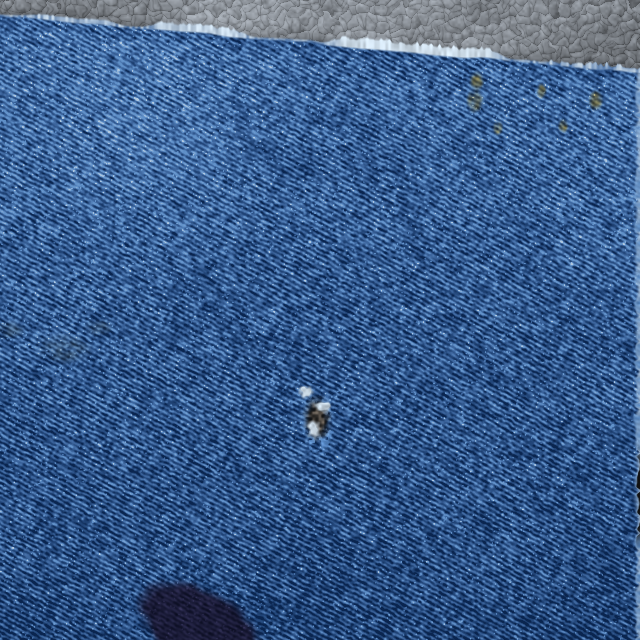
Reproduce this texture procedurally as a WebGL 2 fragment shader.

```glsl
#version 300 es
precision highp float;
// Worn blue denim on grey grained leather, with a frayed hem, stains and a
// small hole. The twill is a rotated wave broken up by short noise; the
// leather is a cellular pattern lit from above.

#define TWILL_ANGLE 0.50
#define TWILL_COUNT 138.0
#define TWILL_DEPTH 0.22
#define SLUB_DEPTH 0.42
#define GRAIN_DEPTH 0.46
#define FLECK_DEPTH 0.40
#define LEATHER_SCALE 72.0
#define SIDE_EDGE 0.995

uniform vec2 u_resolution;
out vec4 fragColor;

const vec3 NAVY = vec3(0.04, 0.145, 0.31);
const vec3 INDIGO = vec3(0.13, 0.27, 0.47);
const vec3 DENIM = vec3(0.24, 0.40, 0.62);
const vec3 FADED = vec3(0.38, 0.57, 0.79);
const vec3 COTTON = vec3(0.80, 0.86, 0.91);

// Stains: centre and radius
const vec3 RUST[6] = vec3[6](vec3(0.745, 0.873, 0.011), vec3(0.742, 0.842, 0.013),
  vec3(0.931, 0.843, 0.011), vec3(0.846, 0.858, 0.008), vec3(0.778, 0.8, 0.008), vec3(0.88, 0.803, 0.008));
const vec3 DIRT[3] = vec3[3](vec3(0.1, 0.455, 0.03), vec3(0.013, 0.485, 0.018), vec3(0.154, 0.488, 0.016));

vec2 hash2(vec2 p) {
  vec3 q = fract(p.xyx * vec3(0.1031, 0.1030, 0.0973));
  q += dot(q, q.yzx + 33.33);
  return fract((q.xx + q.yz) * q.zy);
}

float noise(vec2 p) {
  vec2 i = floor(p), f = fract(p);
  f = f * f * (3.0 - 2.0 * f);
  float low = mix(hash2(i).x, hash2(i + vec2(1, 0)).x, f.x);
  float high = mix(hash2(i + vec2(0, 1)).x, hash2(i + vec2(1, 1)).x, f.x);
  return mix(low, high, f.y);
}

float bump(float x, float from, float to) {
  return smoothstep(from, from + 0.04, x) * (1.0 - smoothstep(to - 0.04, to, x));
}

// Soft blob: 1 inside, 0 outside
float blob(vec2 p, vec2 centre, vec2 radius) {
  return 1.0 - smoothstep(0.4, 1.2, length((p - centre) / radius));
}

// Sparse round flecks in a share of the cells
float flecks(vec2 p, float share) {
  vec2 cell = floor(p);
  float d = length(fract(p) - 0.3 - 0.4 * hash2(cell + 7.0));
  return step(1.0 - share, hash2(cell + 53.0).y) * (1.0 - smoothstep(0.12, 0.32, d));
}

vec3 leather(vec2 uv) {
  vec2 p = uv * LEATHER_SCALE + 1.1 * vec2(noise(uv * 75.0), noise(uv * 75.0 + 19.0));
  vec2 toCentre = vec2(0);
  float nearest = 9.0, second = 9.0;
  for (int i = 0; i < 9; i++) {
    vec2 c = floor(p) + vec2(i % 3 - 1, i / 3 - 1);
    vec2 r = p - c - hash2(c);
    float d = length(r);
    second = min(second, max(nearest, d));
    if (d < nearest) { nearest = d; toCentre = r; }
  }
  float light = 0.52 + 0.1 * exp(-pow((uv.x - 0.45) / 0.28, 2.0));
  light += 0.13 * dot(toCentre, vec2(-0.4, 0.9)) - 0.09 * (1.0 - smoothstep(0.0, 0.35, second - nearest));
  light += 0.1 * (noise(uv * 230.0) + noise(uv * 12.0) - 1.0);
  return light * vec3(0.96, 1.0, 1.05);
}

vec3 dye(float tone) {
  vec3 c = mix(NAVY, INDIGO, smoothstep(0.10, 0.38, tone));
  c = mix(c, DENIM, smoothstep(0.36, 0.62, tone));
  c = mix(c, FADED, smoothstep(0.60, 0.88, tone));
  return mix(c, COTTON, 0.75 * smoothstep(0.90, 1.25, tone));
}

vec3 denim(vec2 uv, float hem) {
  // Axes along and across the ribs
  vec2 along = vec2(cos(TWILL_ANGLE), -sin(TWILL_ANGLE));
  vec2 bent = uv + 0.006 * noise(uv * 3.0);
  vec2 t = vec2(dot(bent, along), dot(bent, vec2(-along.y, along.x)));

  // Broad light: paler at the top, deeper in the middle and at the foot
  vec2 mid = uv - vec2(0.47, 0.55), lit = uv - vec2(0.16, 0.8);
  float tone = 0.49 + 0.26 * (uv.y - 0.45) - 0.07 * exp(-dot(mid, mid) / 0.025);
  tone += 0.06 * exp(-dot(lit, lit) / 0.05) + 0.1 * (noise(uv * vec2(4, 8)) - 0.5);
  tone -= 0.12 * (1.0 - smoothstep(0.0, 0.03, hem - uv.y));

  // Ribs, slubs, grain and flecks
  float phase = TWILL_COUNT * t.y + 0.3 * noise(t * vec2(110, 60));
  tone += TWILL_DEPTH * (0.7 + 0.6 * noise(t * 35.0)) * sin(6.2832 * phase);
  tone += SLUB_DEPTH * (noise(t * vec2(125, 170) + 40.0) - 0.5);
  tone += GRAIN_DEPTH * (noise(t * vec2(250, 310) + 9.0) - 0.5);
  tone += FLECK_DEPTH * (flecks(t * 170.0, 0.16) + 0.7 * flecks(t * 90.0, 0.03));
  vec3 c = dye(tone);

  // Stains keep the weave visible
  float rough = 0.3 + 0.9 * noise(uv * 130.0);
  for (int i = 0; i < 6; i++)
    c = mix(c, vec3(0.47, 0.43, 0.22) * (0.5 + 0.8 * tone), 0.75 * rough * blob(uv, RUST[i].xy, RUST[i].z * vec2(1, 1.4)));
  for (int i = 0; i < 3; i++)
    c = mix(c, vec3(0.23, 0.31, 0.38) * (0.5 + tone), 0.5 * rough * blob(uv, DIRT[i].xy, DIRT[i].z * vec2(1.4, 0.8)));
  vec2 ink = mat2(0.87, 0.49, -0.49, 0.87) * (uv - vec2(0.312, 0.02));
  float inked = 1.0 - smoothstep(0.85, 1.15, length(ink / vec2(0.105, 0.06)) + 0.12 * noise(uv * 60.0));
  return mix(c, vec3(0.06, 0.06, 0.14) + tone * vec3(0.1, 0.08, 0.14), 0.92 * inked);
}

vec3 tear(vec3 c, vec2 uv) {
  vec2 p = uv + 0.006 * (vec2(noise(uv * 150.0), noise(uv * 150.0 + 31.0)) - 0.5);
  float fluff = noise(uv * 200.0 + 5.0);
  c = mix(c, FADED * 1.2, 0.9 * smoothstep(0.45, 0.7, fluff) * blob(p, vec2(0.497, 0.338), vec2(0.028, 0.05)));
  c = mix(c, 0.06 + vec3(0.42, 0.38, 0.34) * fluff * fluff, blob(p, vec2(0.496, 0.346), vec2(0.022, 0.035)));
  float threads = blob(p, vec2(0.479, 0.388), vec2(0.011)) + blob(p, vec2(0.505, 0.365), vec2(0.013, 0.008));
  threads += blob(p, vec2(0.49, 0.33), vec2(0.009, 0.014));
  return mix(c, COTTON * (0.8 + 0.3 * fluff), min(1.2 * threads, 1.0));
}

void main() {
  vec2 uv = gl_FragCoord.xy / u_resolution;
  float soft = 1.5 / min(u_resolution.x, u_resolution.y);

  // Hem line and the loose cotton above it
  float hem = 0.975 - 0.088 * uv.x + 0.004 * (noise(vec2(uv.x * 25.0, 3)) - 0.5);
  float tufts = noise(uv * vec2(230, 70));
  float pale = bump(uv.x, 0.5, 0.8) + 0.8 * bump(uv.x, 0.22, 0.4) + 0.4 * bump(uv.x, 0.03, 0.2);
  float fray = 0.003 + 0.014 * pale * (0.6 + 0.5 * tufts);
  fray += 0.016 * smoothstep(0.8, 0.9, uv.x) * tufts * noise(vec2(uv.x * 45.0, 8));
  vec3 ground = leather(uv) * (0.78 + 0.22 * smoothstep(0.0, 0.025, uv.y - hem));
  vec3 loose = mix(mix(DENIM, COTTON, tufts), COTTON * (0.88 + 0.25 * tufts), pale);
  float below = 1.0 - smoothstep(-soft, soft, uv.y - hem);
  vec3 c = mix(ground, loose, 1.0 - smoothstep(-soft, soft, uv.y - hem - fray));
  c = mix(c, tear(denim(uv, hem), uv), below);

  // Ragged right edge, with shadow low down
  float ragged = noise(uv * vec2(60, 150));
  float side = SIDE_EDGE + 0.01 * (ragged - 0.5);
  c = mix(c, mix(FADED, COTTON, ragged), 0.75 * below * smoothstep(side - 0.004, side + 0.002, uv.x));
  c = mix(c, vec3(0.07), bump(uv.y, 0.14, 0.31) * smoothstep(side, side + 0.003, uv.x));
  fragColor = vec4(clamp(c, 0.0, 1.0), 1.0);
}
```
